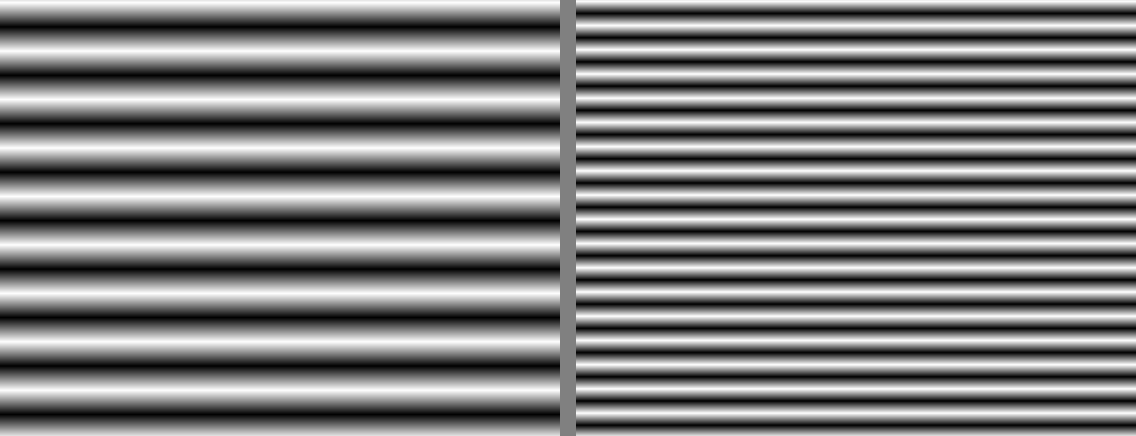
Left: one tile. Right: repeated 2 by 2.
A WebGL 1 fragment shader for this pattern:

```glsl
precision highp float;
// Nine horizontal bands of grey, each ramping evenly from white to black and back.
// A triangle wave over the canvas height gives the sharp crests and creases;
// a whole number of periods lets it tile, and the ramp is continuous.

uniform vec2 u_resolution;

// Linear ramp of period 1: white at whole numbers, black halfway between.
float triangleWave(float phase) {
  return abs(2.0 * fract(phase) - 1.0);
}

void main() {
  float height = gl_FragCoord.y / u_resolution.y;

  // The small offset sets the first white crest just below the top edge.
  float grey = triangleWave(9.0 * height + 0.055);

  gl_FragColor = vec4(vec3(grey), 1.0);
}
```
